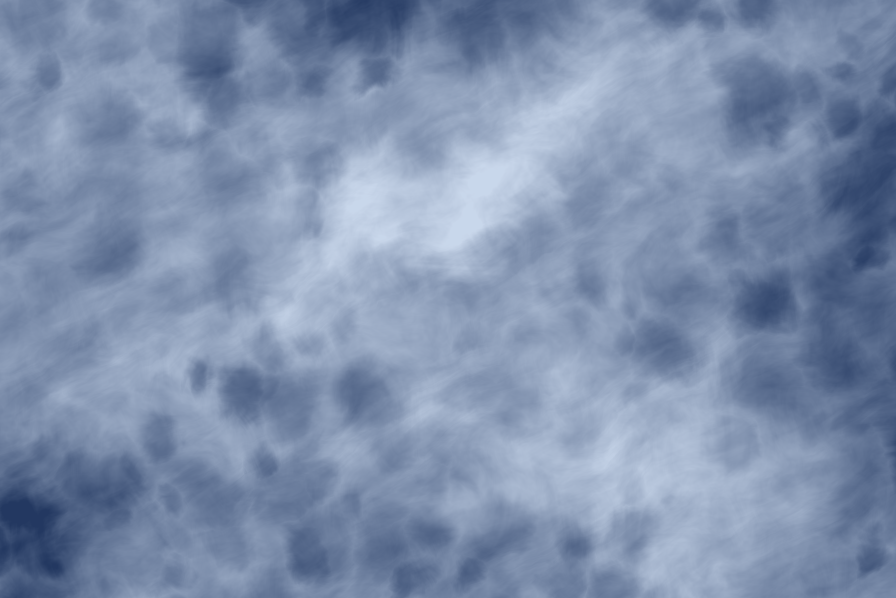
Reproduce this texture procedurally as a WebGL 1 fragment shader.

```glsl
precision highp float;
// Soft mammatus cloud: dusky ragged pouches among pale, slanting wisps.
uniform vec2 u_resolution;

const vec3 DUSK_BLUE = vec3(0.21, 0.29, 0.44);
const vec3 PALE_MIST = vec3(0.69, 0.75, 0.84);
const float SLANT = 0.5;

vec2 hash2(vec2 cell) {
  vec2 s = vec2(dot(cell, vec2(127.1, 311.7)), dot(cell, vec2(269.5, 183.3)));
  return fract(sin(s) * 43758.5453);
}

vec2 rotate(vec2 p, float angle) {
  float c = cos(angle), s = sin(angle);
  return vec2(c * p.x + s * p.y, c * p.y - s * p.x);
}

// Layered, folded sines, about -0.8 to 0.8
float vapour(vec2 p) {
  float sum = 0.0, amp = 0.5;
  for (int i = 0; i < 6; i++) {
    p = rotate(p, 0.95) + vec2(1.7, 4.1);
    p += 0.45 * sin(p.yx * 1.3 + vec2(0.4, 2.3));
    sum += amp * sin(p.x) * sin(p.y);
    p *= 1.85;
    amp *= 0.6;
  }
  return sum;
}

// Cellular field of soft discs with random size and depth, shaded below
float pouches(vec2 p, float density, float seed) {
  vec2 q = p * density;
  vec2 cell = floor(q);
  float shade = 0.0;
  for (int j = -1; j <= 1; j++) {
    for (int i = -1; i <= 1; i++) {
      vec2 id = cell + vec2(float(i), float(j));
      vec2 place = hash2(id + seed);
      vec2 kind = hash2(id + seed + 17.3);
      float radius = mix(0.36, 0.68, kind.x);
      vec2 d = (q - id - 0.15 - 0.7 * place) / radius;
      d.y *= 0.9;
      float body = 1.0 - smoothstep(0.25, 1.12, length(d));
      float depth = mix(0.15, 1.0, kind.y) * (1.0 - 0.25 * d.y);
      shade = max(shade, body * depth);
    }
  }
  return shade;
}

// Slanted soft oval of light or shadow
float patchAt(vec2 p, vec2 center, vec2 size, float angle) {
  vec2 d = rotate(p - center, angle) / size;
  return exp(-dot(d, d));
}

// Broad light and dark regions of the sky
float broadLight(vec2 p) {
  float light = 0.34 * patchAt(p, vec2(0.64, 0.60), vec2(0.22, 0.12), SLANT);
  light += 0.34 * patchAt(p, vec2(0.92, 0.22), vec2(0.30, 0.13), -0.2);
  light += 0.28 * patchAt(p, vec2(0.96, 0.84), vec2(0.32, 0.08), 0.7);
  light += 0.26 * patchAt(p, vec2(0.24, 0.82), vec2(0.28, 0.08), SLANT);
  light += 0.20 * patchAt(p, vec2(0.22, 0.39), vec2(0.28, 0.05), SLANT);
  light -= 0.75 * patchAt(p, vec2(0.03, 0.13), vec2(0.16, 0.17), 0.0);
  light -= 0.48 * patchAt(p, vec2(1.48, 0.50), vec2(0.17, 0.46), 0.0);
  light -= 0.42 * patchAt(p, vec2(0.72, 1.03), vec2(0.30, 0.11), 0.0);
  return light;
}

void main() {
  vec2 p = gl_FragCoord.xy / u_resolution.y;

  // Ragged outlines: broad bends plus fine fraying
  vec2 drift = vec2(vapour(p * 9.0), vapour(p * 9.0 + 5.2));
  vec2 fray = vec2(vapour(p * 27.0 + 1.3), vapour(p * 27.0 + 7.7));
  vec2 q = p + 0.035 * drift + 0.014 * fray;

  // Regions, then clustered pouches that fade out in the brightest veil
  float light = broadLight(p + 0.09 * drift);
  light += 0.22 * vapour(rotate(p, SLANT) * vec2(3.2, 6.0) + 2.0);
  float cluster = smoothstep(-0.35, 0.25, vapour(p * 4.5 + 3.0));
  float large = pouches(q, 6.8, 3.0) * mix(0.55, 1.0, cluster);
  float small = pouches(q + 0.3, 11.5, 41.0) * mix(0.2, 0.75, cluster);
  float shade = max(large, small);
  shade *= 1.0 - 0.65 * smoothstep(0.12, 0.42, light);

  // Slanting fibres, thin bright filaments and fine mottling
  vec2 grain = rotate(p + 0.4 * (q - p), SLANT);
  float fibres = vapour(grain * vec2(7.0, 19.0));
  float filaments = 0.2 - abs(vapour(grain * vec2(10.0, 24.0) + 6.0));
  float mottle = vapour(p * 26.0 + 8.0);

  float tone = 0.73 + light - 0.56 * shade;
  tone += (0.17 * fibres + 0.16 * filaments) * (1.0 - 0.4 * shade);
  tone += 0.10 * mottle;
  tone = clamp(tone, -0.15, 1.2);
  gl_FragColor = vec4(mix(DUSK_BLUE, PALE_MIST, tone), 1.0);
}
```
